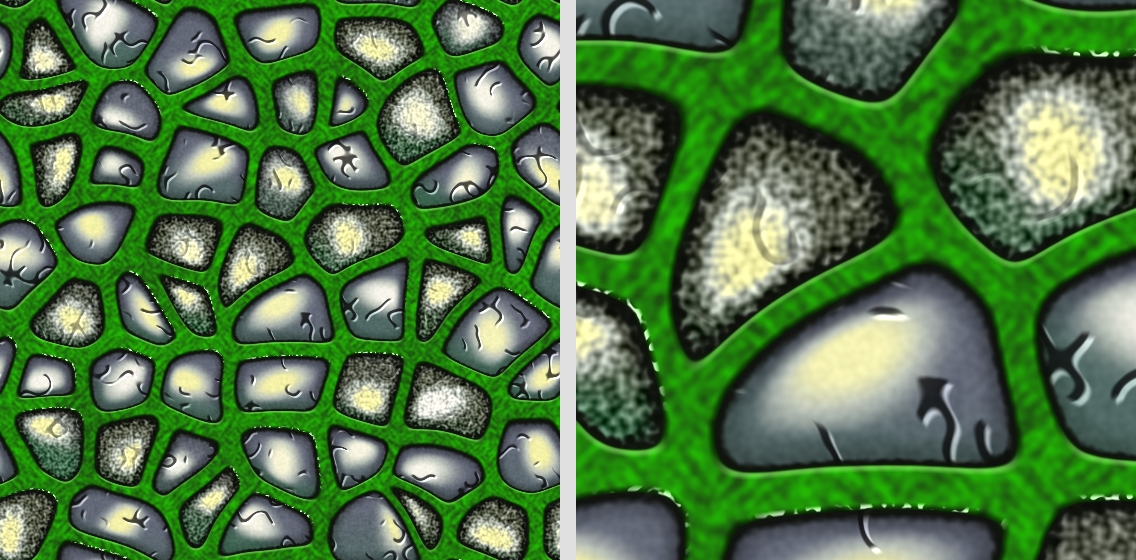
Left, the full canvas; right, a detail of the centre.
This texture is drawn by a WebGL 2 fragment shader. Its source:

```glsl
#version 300 es
precision highp float;
// Glossy pebbles set in grass. Pebbles are rounded cells of a wrapping, warped
// Voronoi grid; each has a dark rim, an off-centre sheen, and grain or scratches.
// Grass is crossed streaks of gradient noise. Everything repeats on the unit square.

#define CELLS vec2(7.0, 8.0)   // pebbles across and up
#define JITTER 0.80            // scatter of the cell sites
#define ROUNDING 125.0         // higher gives sharper corners
#define GAP_MIN 0.0075         // half width of the narrowest grass seam
#define GAP_VARY 0.0085        // extra seam, differs by pebble
#define WARP 0.034             // bend of the outlines
#define RIM 0.0065             // width of the dark rim
#define SHEEN 0.029            // radius of the highlight
#define GRAIN 0.75             // strength of the speckle
#define SCRATCH 0.70           // depth of the scratches
#define BLADES 0.95            // contrast of the grass

uniform vec2 u_resolution;
out vec4 fragColor;

vec2 hash2(vec2 cell, float salt) {
  uvec2 v = uvec2(cell + vec2(salt * 17.0, salt * 31.0 + 5.0));
  v = v * 1664525u + 1013904223u;
  v.x += v.y * 1664525u;
  v.y += v.x * 1664525u;
  v ^= v >> 16u;
  v.x += v.y * 1664525u;
  v.y += v.x * 1664525u;
  v ^= v >> 16u;
  return vec2(v & 65535u) / 65536.0;
}

float cornerSlope(vec2 cell, vec2 offset, vec2 period, float salt) {
  float angle = 6.2832 * hash2(mod(cell, period), salt).x;
  return dot(vec2(cos(angle), sin(angle)), offset);
}

// Gradient noise that wraps after "period" lattice steps, about -0.7 to 0.7.
float noise(vec2 p, vec2 period, float salt) {
  vec2 i = floor(p), f = p - i, e = vec2(1.0, 0.0);
  vec2 w = f * f * f * (f * (f * 6.0 - 15.0) + 10.0);
  float low = mix(cornerSlope(i, f, period, salt), cornerSlope(i + e, f - e, period, salt), w.x);
  float high = mix(cornerSlope(i + e.yx, f - e.yx, period, salt),
                   cornerSlope(i + 1.0, f - 1.0, period, salt), w.x);
  return mix(low, high, w.y);
}

float tileNoise(vec2 p, float count, float salt) {
  return noise(p * count, vec2(count), salt);
}

vec2 site(vec2 cell) {
  return (cell + 0.5 + JITTER * (hash2(mod(cell, CELLS), 1.0) - 0.5)) / CELLS;
}

// Broken thin lines along the zero contour of the noise.
float scratches(vec2 p) {
  float line = 1.0 - smoothstep(0.03, 0.10, abs(tileNoise(p, 27.0, 5.0)));
  return line * smoothstep(0.06, 0.16, tileNoise(p, 19.0, 6.0));
}

vec3 grass(vec2 p) {
  vec2 period = vec2(96.0, 34.0);
  float rising = noise(vec2(p.x - p.y, p.x + p.y) * period, period, 7.0);
  float falling = noise(vec2(p.x + p.y, p.x - p.y) * period, period, 8.0);
  float turn = smoothstep(-0.15, 0.15, tileNoise(p, 23.0, 9.0));
  float blade = mix(rising, falling, turn) + 0.5 * tileNoise(p, 150.0, 10.0);
  float tone = 0.56 + BLADES * blade + 0.35 * tileNoise(p, 9.0, 11.0);
  return mix(vec3(0.11, 0.33, 0.06), vec3(0.13, 0.66, 0.02), clamp(tone, 0.0, 1.15));
}

void main() {
  vec2 p = gl_FragCoord.xy / u_resolution;
  float pixel = 1.0 / min(u_resolution.x, u_resolution.y);
  vec2 q = p + WARP * vec2(tileNoise(p, 6.0, 2.0), tileNoise(p, 6.0, 3.0));

  // Nearest site
  vec2 home = floor(q * CELLS), nearest = home, toSite = vec2(9.0);
  for (int k = 0; k < 9; k++) {
    vec2 cell = home + vec2(k % 3 - 1, k / 3 - 1);
    vec2 d = site(cell) - q;
    if (dot(d, d) < dot(toSite, toSite)) { toSite = d; nearest = cell; }
  }

  // Smooth distance to the cell borders and the outward direction
  float total = 0.0;
  vec2 outward = vec2(0.0);
  for (int k = 0; k < 25; k++) {
    if (k == 12) continue;
    vec2 d = site(nearest + vec2(k % 5 - 2, k / 5 - 2)) - q;
    vec2 dir = normalize(d - toSite);
    float weight = exp(-ROUNDING * dot(0.5 * (d + toSite), dir));
    total += weight;
    outward += weight * dir;
  }
  outward /= total;
  vec2 id = mod(nearest, CELLS);
  vec2 kind = hash2(id, 12.0), tint = hash2(id, 13.0);
  float depth = -log(total) / ROUNDING - GAP_MIN - GAP_VARY * hash2(id, 14.0).x;

  // Pebble body, with green reflected from one side
  float rough = smoothstep(0.50, 0.75, kind.x);
  float speck = tileNoise(p, 190.0, 15.0) + 0.6 * tileNoise(p, 97.0, 16.0);
  vec3 slate = mix(vec3(0.39, 0.41, 0.47), vec3(0.34, 0.36, 0.29), rough);
  vec3 stone = mix(slate * 0.62, slate, smoothstep(0.002, 0.020, depth));
  float reflected = smoothstep(-0.01, 0.05, toSite.y + 0.3 * toSite.x);
  stone = mix(stone, vec3(0.20, 0.42, 0.28), reflected * (0.15 + 0.6 * tint.x * tint.x));

  // Stretched sheen, silver outside and cream in the core
  float angle = 3.1416 * kind.y;
  vec2 axis = vec2(cos(angle), sin(angle));
  vec2 r = vec2(dot(toSite, axis) * 0.75, dot(toSite, vec2(-axis.y, axis.x)) * 1.2) / SHEEN;
  float sheen = exp(-0.6 * dot(r, r)) * smoothstep(0.001, 0.024, depth);
  sheen *= 1.0 + 0.35 * rough * speck;
  vec3 core = mix(vec3(0.96, 0.95, 0.66), vec3(0.97, 0.96, 0.92), smoothstep(0.55, 0.9, tint.y));
  stone = mix(stone, vec3(0.74, 0.77, 0.73), smoothstep(0.08, 0.60, sheen));
  stone = mix(stone, core, smoothstep(0.45, 0.92, sheen));

  // Speckle and embossed scratches
  stone += GRAIN * speck * mix(0.06, 0.62 - 0.4 * sheen, rough);
  float cut = scratches(p), lit = scratches(p + vec2(-0.003, 0.003));
  float marked = SCRATCH * (1.0 - 0.6 * rough);
  stone *= 1.0 - marked * cut;
  stone += 0.55 * marked * max(lit - cut, 0.0);

  // Dark rim, wider on top, ragged on rough pebbles
  float rimWidth = RIM * (1.0 + 0.35 * outward.y + 0.5 * rough);
  float rim = 1.0 - smoothstep(0.25 * rimWidth, rimWidth, depth + 0.004 * speck * (0.3 + rough));
  stone = mix(stone, vec3(0.05, 0.06, 0.04), 0.93 * rim);

  // Grass with contact shade and a light lip below the pebbles
  vec3 ground = grass(p) * mix(0.30, 1.0, smoothstep(0.0, 0.005, -depth));
  float lip = smoothstep(0.0, 0.0015, -depth) * (1.0 - smoothstep(0.0015, 0.005, -depth));
  ground += vec3(0.32, 0.48, 0.25) * lip * smoothstep(0.2, 0.9, -outward.y);

  // Broken glints along some upper edges
  float glint = lip * smoothstep(0.5, 0.9, dot(outward, vec2(0.6, 0.8))) * step(0.55, tint.x);
  ground += 0.9 * glint * smoothstep(0.0, 0.25, speck);

  vec3 color = mix(ground, stone, smoothstep(-pixel, pixel, depth));
  fragColor = vec4(clamp(color, 0.0, 1.0), 1.0);
}
```
